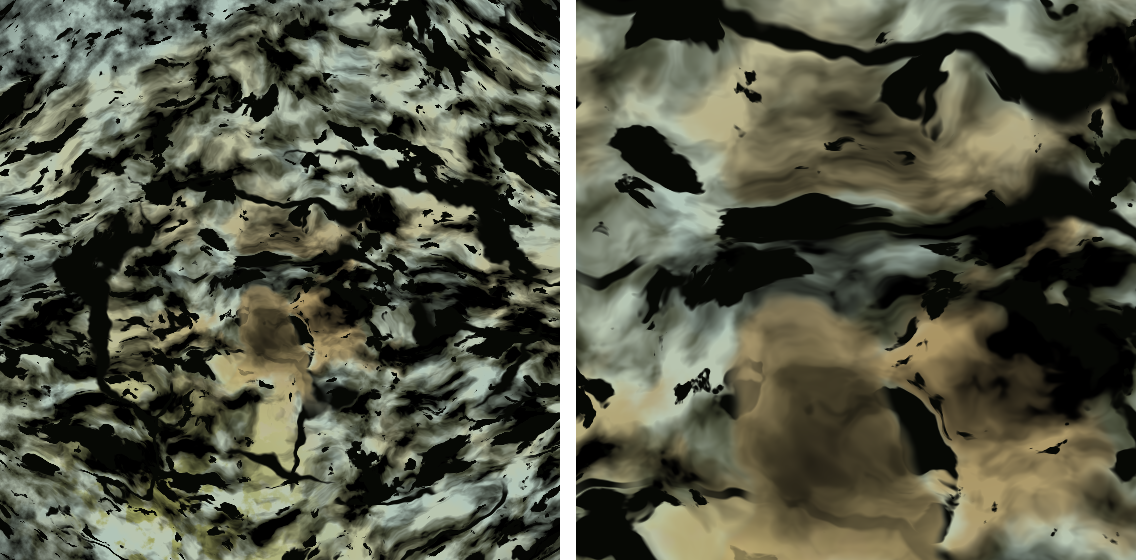
Left: the whole. Right: its middle third, enlarged.
Write a Shadertoy shader that draws this texture.

```glsl
// Weathered, pitted rock: folded pale stone with black hollows and a broken oval crack.
// Bent coordinates and domain warping shape layered noise, which is thresholded into pits,
// lit as relief, then tinted cold at the upper left, ochre in the middle, olive below.

float hash(vec2 cell) {
    vec3 k = fract(cell.xyx * 0.1031);
    k += dot(k, k.yzx + 33.33);
    return fract((k.x + k.y) * k.z);
}

float noise(vec2 p) {
    vec2 i = floor(p), f = p - i;
    f = f * f * f * (f * (f * 6.0 - 15.0) + 10.0);
    return mix(mix(hash(i), hash(i + vec2(1, 0)), f.x),
               mix(hash(i + vec2(0, 1)), hash(i + vec2(1, 1)), f.x), f.y);
}

// Layered noise scaled to mean 0 and deviation of about 1
float layers(vec2 p) {
    float sum = 0.0, amp = 0.5;
    for (int i = 0; i < 5; i++) {
        sum += amp * (noise(p) - 0.5);
        p = mat2(1.6, 1.2, -1.2, 1.6) * p + 17.3;
        amp *= 0.5;
    }
    return sum / 0.123;
}

// Thin line along the middle level of a noise field
float vein(vec2 p, float width) {
    return 1.0 - smoothstep(width * 0.5, width, abs(noise(p) - 0.5));
}

void mainImage(out vec4 fragColor, in vec2 fragCoord) {
    vec2 uv = fragCoord / iResolution.xy;

    // Bend the strata into arcs around the middle, then fold them
    vec2 q = uv + 20.0;
    q.y += 2.2 * (uv.x - 0.5) * (uv.x - 0.5) * (uv.y - 0.45);
    vec2 fold = vec2(layers(q * 7.0), layers(q * 7.0 + 71.7));
    q += 0.014 * fold;

    // Smooth stone tone with light falling from the upper left
    vec2 stoneAt = q * vec2(14.0, 19.0);
    float stone = layers(stoneAt);
    float slope = stone - layers(stoneAt + vec2(-0.2, 0.3));
    float broad = layers(q * vec2(4.0, 6.0) + 23.0);
    float level = 0.65 * stone + 0.5 * slope + 0.35 * broad;

    // Flat grainy slabs in the upper and lower left
    float grain = layers(uv * 38.0 + 5.0);
    float upper = smoothstep(-0.02, 0.07, uv.y - 0.8 - 0.3 * uv.x + 0.02 * fold.x);
    float lower = smoothstep(-0.02, 0.04, 0.17 - uv.x - 0.5 * uv.y + 0.015 * fold.y);
    float slab = max(upper, lower);
    level = mix(level, 0.1 + 0.35 * level + 0.5 * grain, slab);
    float tone = clamp(0.42 + 0.27 * level, 0.03, 0.75);
    tone *= smoothstep(-1.4, -0.9, level);

    // Ragged hollows and small specks
    float hollow = layers(q * vec2(15.0, 21.0) + 43.0) + 0.3 * broad;
    float dark = 1.0 - smoothstep(-1.4, -1.1, hollow + 0.5 * slab);
    float specks = layers(q * vec2(36.0, 46.0) + 9.0);
    dark = max(dark, 1.0 - smoothstep(-1.95, -1.6, specks));

    // Winding cracks, and one large oval crack broken along its length
    float gate = smoothstep(0.1, 0.6, layers(uv * 5.0 + 31.0));
    dark = max(dark, vein(q * vec2(5.0, 7.0) + 3.0, 0.04) * gate * (1.0 - slab));
    vec2 oval = (uv - vec2(0.55, 0.44)) / vec2(0.40, 0.27);
    float rim = abs(length(oval) - 1.0 + 0.05 * fold.x);
    float rimWidth = 0.018 + 0.025 * layers(uv * 6.0 + 12.0);
    dark = max(dark, 1.0 - smoothstep(rimWidth - 0.012, rimWidth + 0.012, rim));

    // Pale raised veins inside the oval
    float middle = exp(-2.2 * dot(oval, oval));
    float ridge = vein(q * vec2(6.0, 5.0) + 57.0, 0.05) * smoothstep(0.3, 0.6, middle);
    tone = mix(tone, 0.5 + 0.12 * stone, 0.7 * ridge);
    dark *= 1.0 - 0.7 * ridge;

    // Mineral tints; shadows lose blue
    float patches = layers(uv * 10.0 + 0.04 * fold + 80.0);
    vec3 tint = vec3(0.96, 1.03, mix(0.70, 0.92, smoothstep(0.1, 0.6, tone)));
    vec3 cold = vec3(0.90, 1.03, 0.99);
    vec3 cream = vec3(1.03, 1.01, 0.77);
    vec3 ochre = vec3(1.14, 0.95, 0.60);
    vec3 olive = vec3(1.02, 1.04, 0.52);
    tint = mix(tint, cream, 0.5 * smoothstep(0.2, 1.3, patches) * (1.0 - slab));
    tint = mix(tint, cold, max(0.8 * upper, 0.6 * smoothstep(0.7, 1.6, -patches)));
    float rust = middle * smoothstep(0.0, 1.3, patches + 0.5 * hollow);
    tint = mix(tint, ochre, max(0.7 * ridge, 0.8 * rust));
    vec2 mossAt = uv - vec2(0.3, 0.06);
    float mossy = exp(-18.0 * dot(mossAt, mossAt)) * smoothstep(-0.4, 1.0, grain + patches);
    tint = mix(tint, olive, 0.8 * mossy * (1.0 - slab));
    tone *= 1.0 - 0.2 * max(mossy, rust);

    vec3 color = mix(tone * tint, vec3(0.025, 0.03, 0.017), dark);
    color *= 1.0 - 0.4 * smoothstep(0.58, 0.75, length(uv - 0.5));
    fragColor = vec4(clamp(color, 0.0, 1.0), 1.0);
}
```
